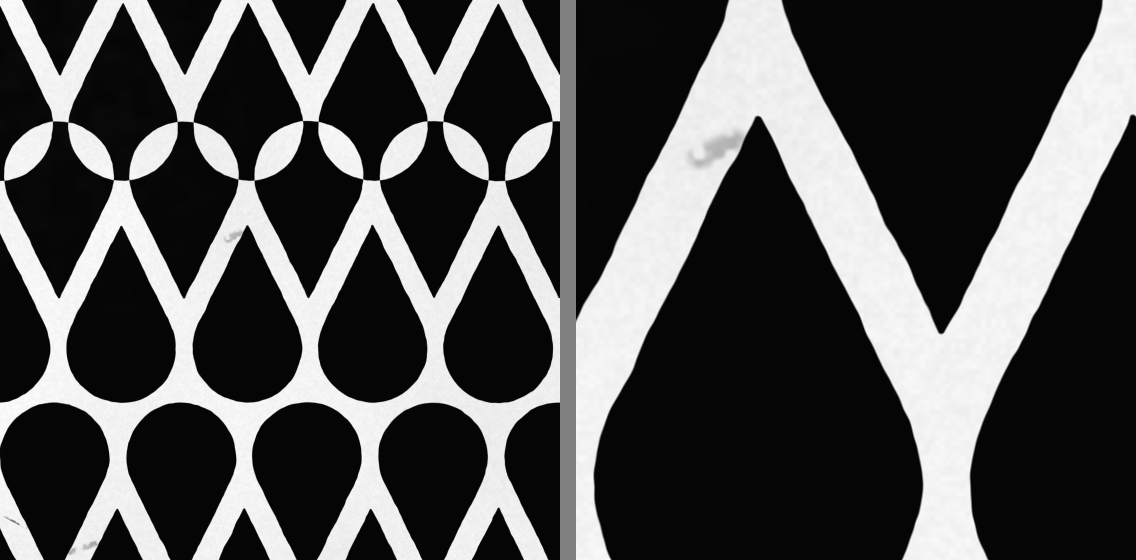
Left: the whole. Right: its middle third, enlarged.
Write a three.js fragment shader that draws this pattern.

```glsl
// Staggered rows of black teardrops on grainy white paper, pointing up and down in turn.
// Each row repeats one teardrop distance; rows combine by exclusive-or, so overlaps
// open into white lenses. Noise adds hand-cut edges, paper grain and a few scuffs.
varying vec2 vUv;

const vec3 INK = vec3(0.018);
const vec3 PAPER = vec3(0.945);
const float RADIUS = 0.0977;      // round end of a drop
const float TIP_RADIUS = 0.002;   // slightly blunted point
const float DROP_LENGTH = 0.2168; // round centre to tip centre
const float BLOCK = 0.9014;       // height of one four-row group
const float UP_ANCHOR = 0.890;    // x of one upward drop
const float DOWN_ANCHOR = 0.999;  // x of one downward drop

float hash(vec2 p) {
  vec3 q = fract(p.xyx * vec3(0.1031, 0.1030, 0.0973));
  q += dot(q, q.yzx + 33.33);
  return fract((q.x + q.y) * q.z);
}

float noise(vec2 p) {
  vec2 cell = floor(p);
  vec2 f = fract(p);
  f = f * f * (3.0 - 2.0 * f);
  float low = mix(hash(cell), hash(cell + vec2(1.0, 0.0)), f.x);
  float high = mix(hash(cell + vec2(0.0, 1.0)), hash(cell + vec2(1.0)), f.x);
  return mix(low, high, f.y);
}

// Signed distance to a drop with its round end at the origin and its tip along +y.
float teardrop(vec2 p, float radius, float tipRadius, float len) {
  p.x = abs(p.x);
  float b = (radius - tipRadius) / len;
  float a = sqrt(1.0 - b * b);
  float along = dot(p, vec2(-b, a));
  if (along < 0.0) return length(p) - radius;
  if (along > a * len) return length(p - vec2(0.0, len)) - tipRadius;
  return dot(p, vec2(a, b)) - radius;
}

// Coverage of one row; depth is measured down from the top, dir is +1 for tips up.
float dropRow(vec2 p, float depth, float anchor, float dir, float soft) {
  float pitch = 0.2232 + 0.0031 * depth * depth;
  float column = floor((p.x - anchor) / pitch + 0.5);
  vec2 q = p - vec2(anchor + column * pitch, 1.0 - depth);
  vec2 id = vec2(column + 20.0, floor(depth * 40.0) + 80.0);
  q += 0.0016 * (vec2(hash(id), hash(id + 7.0)) - 0.5);
  q.y *= dir;
  float d = teardrop(q, RADIUS, TIP_RADIUS, DROP_LENGTH);
  return 1.0 - smoothstep(-soft, soft, d);
}

float exclusive(float a, float b) {
  return a + b - 2.0 * a * b;
}

// Broken grey mark along a segment.
float scuff(vec2 p, vec2 a, vec2 b, float width, float grain) {
  vec2 ab = b - a;
  float t = clamp(dot(p - a, ab) / dot(ab, ab), 0.0, 1.0);
  float d = length(p - a - ab * t);
  return (1.0 - smoothstep(0.2 * width, width, d)) * smoothstep(0.2, 0.8, grain);
}

void main() {
  vec2 p = vUv;
  float soft = max(0.8 * fwidth(p.y), 0.0008);

  // Hand-cut wobble of the outlines
  vec2 wobble = vec2(noise(p * 45.0), noise(p * 45.0 + 60.0)) - 0.5;
  wobble += 0.5 * (vec2(noise(p * 130.0), noise(p * 130.0 + 90.0)) - 0.5);
  vec2 q = p + 0.0018 * wobble;

  // Four rows per group: an overlapping pair, then a pair back to back
  float ink = 0.0;
  for (int i = -1; i <= 1; i++) {
    float top = float(i) * BLOCK;
    ink = exclusive(ink, dropRow(q, top + 0.2253, UP_ANCHOR, 1.0, soft));
    ink = exclusive(ink, dropRow(q, top + 0.3138, DOWN_ANCHOR, -1.0, soft));
    ink = exclusive(ink, dropRow(q, top + 0.6211, UP_ANCHOR, 1.0, soft));
    ink = exclusive(ink, dropRow(q, top + 0.8164, DOWN_ANCHOR, -1.0, soft));
  }

  // Paper tone and grain
  float grain = noise(p * 330.0);
  float fine = noise(p * 160.0 + 40.0);
  float shade = 0.04 * (noise(p * 5.0 + 11.0) - 0.5) - 0.025 * (p.x - 0.5);
  vec3 paper = PAPER + shade + 0.03 * (grain - 0.5) + 0.02 * (fine - 0.5);

  // Scuffs and scratches on the paper
  float wear = 0.25 * scuff(p, vec2(0.407, 0.573), vec2(0.428, 0.582), 0.011, fine);
  wear += 0.5 * scuff(p, vec2(0.0, 0.082), vec2(0.047, 0.057), 0.003, fine);
  wear += 0.3 * scuff(p, vec2(0.125, 0.014), vec2(0.172, 0.030), 0.008, fine);
  wear += 0.2 * scuff(p, vec2(0.79, 0.278), vec2(0.83, 0.258), 0.003, fine);
  paper *= 1.0 - wear;

  // Faint sheen in the ink towards the upper left
  float sheen = 1.0 - smoothstep(0.0, 0.7, distance(p, vec2(0.05, 0.85)));
  vec3 black = INK + 0.025 * sheen * noise(p * 40.0 + 25.0);

  gl_FragColor = vec4(mix(paper, black, clamp(ink, 0.0, 1.0)), 1.0);
}
```
